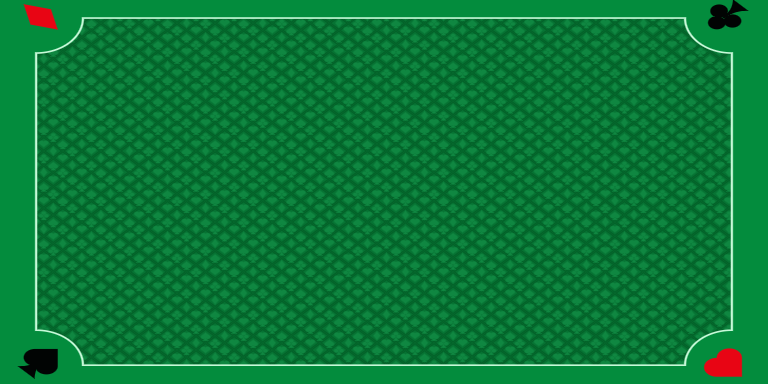
A Shadertoy shader for this texture:

```glsl
const float STRETCH = 1.34;   // horizontal widening of the whole table

float heart(vec2 p) {
    p = vec2(abs(p.x), p.y + 0.55);
    if (p.x + p.y > 1.0) return length(p - vec2(0.25, 0.75)) - 0.3536;
    vec2 top = p - vec2(0.0, 1.0);
    vec2 side = p - 0.5 * max(p.x + p.y, 0.0);
    return sqrt(min(dot(top, top), dot(side, side))) * sign(p.x - p.y);
}

float diamond(vec2 p) {
    p = abs(p);
    return (p.x * 0.75 + p.y * 0.45 - 0.3375) / 0.875;
}

// Flared foot shared by the spade and the club
float stem(vec2 p) {
    float halfWidth = 0.06 + 0.75 * pow(max(-p.y - 0.2, 0.0), 2.0);
    return max(abs(p.x) - halfWidth, abs(p.y + 0.42) - 0.42);
}

float spade(vec2 p) {
    return min(heart(vec2(p.x, -p.y)), stem(p));
}

float club(vec2 p) {
    float lobes = min(length(p - vec2(0.0, 0.3)),
                      length(vec2(abs(p.x) - 0.32, p.y + 0.13))) - 0.3;
    return min(lobes, stem(p));
}

float suit(vec2 p, float kind) {
    if (kind < 0.5) return heart(p);
    if (kind < 1.5) return club(p);
    if (kind < 2.5) return diamond(p);
    return spade(p);
}

// Coverage of a shape across one pixel
float fill(float d, float pixel) {
    return clamp(0.5 - d / pixel, 0.0, 1.0);
}

// Suit placed at a corner, its top aimed along a diagonal
float cornerSuit(vec2 p, vec2 center, vec2 diagonal, float size, float kind, float pixel) {
    vec2 q = (p - center) / vec2(STRETCH, 1.0) / size;
    vec2 up = diagonal * 0.7071;
    vec2 local = vec2(dot(q, vec2(up.y, -up.x)), dot(q, up));
    return fill(suit(local, kind) * size, pixel);
}

// Diagonal lattice with one suit in every cell
vec3 feltPattern(vec2 q, float pixel) {
    float period = 0.037;
    vec2 g = (q - vec2(-0.0507, 0.0317)) / period;
    vec2 lattice = vec2(g.x + g.y, g.x - g.y);
    vec2 cell = round(lattice);
    vec2 f = lattice - cell;
    vec2 local = 0.5 * vec2(f.x + f.y, f.x - f.y) * period;

    float edge = 0.5 - max(abs(f.x), abs(f.y));
    float soft = pixel / period;
    float line = 1.0 - smoothstep(0.08 - soft * 0.3, 0.14 + soft * 0.5, edge);
    float core = 1.0 - smoothstep(0.0, 0.03 + soft * 0.5, edge);
    float size = 0.0155;
    float kind = mod(cell.x + 2.0 * cell.y, 4.0);
    float symbol = fill(suit(local / size, kind) * size, pixel * 1.3);

    vec3 color = vec3(0.025, 0.45, 0.20);
    color = mix(color, vec3(0.01, 0.385, 0.16), line);
    color = mix(color, vec3(0.03, 0.44, 0.195), core * 0.4);
    return mix(color, vec3(0.06, 0.53, 0.255), symbol);
}

void mainImage(out vec4 fragColor, in vec2 fragCoord) {
    float pixel = 1.0 / iResolution.y;
    vec2 p = fragCoord / iResolution.xy * vec2(2.0, 1.0);
    vec2 q = (p - vec2(1.0, 0.501)) / vec2(STRETCH, 1.0);

    // Panel with scooped corners
    vec2 fromCorner = abs(q) - vec2(0.906 / STRETCH, 0.452);
    float panel = max(max(fromCorner.x, fromCorner.y), 0.0911 - length(fromCorner));

    vec3 color = vec3(0.01, 0.55, 0.24);
    color = mix(color, feltPattern(q, pixel), fill(panel, pixel));
    color = mix(color, vec3(0.78, 0.98, 0.85), fill(abs(panel) - 0.0021, pixel));

    // Corner suits
    vec3 red = vec3(0.91, 0.02, 0.08);
    vec3 black = vec3(0.005, 0.015, 0.01);
    color = mix(color, red, cornerSuit(p, vec2(0.106, 0.956), vec2(-1.0, 1.0), 0.0625, 2.0, pixel));
    color = mix(color, black, cornerSuit(p, vec2(1.883, 0.953), vec2(-1.0, -1.0), 0.0573, 1.0, pixel));
    color = mix(color, black, cornerSuit(p, vec2(0.118, 0.067), vec2(1.0, 1.0), 0.0625, 3.0, pixel));
    color = mix(color, red, cornerSuit(p, vec2(1.896, 0.046), vec2(-1.0, 1.0), 0.0695, 0.0, pixel));

    fragColor = vec4(color, 1.0);
}
```
